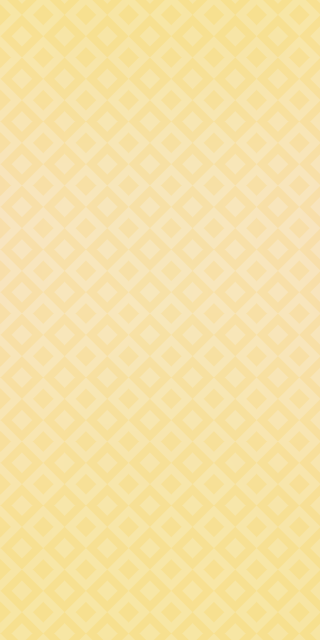
This pattern is drawn by a WebGL 2 fragment shader. Its source:

```glsl
#version 300 es
precision highp float;
// Pale yellow wallpaper of nested diamonds, alternately light on dark and dark on light.

uniform vec2 u_resolution;
out vec4 fragColor;

const float ROWS = 15.0;                    // repeats down the canvas
const vec2 PHASE = vec2(0.014, 0.652);      // centre of a light diamond, in repeats
const float INNER_RADIUS = 0.242;           // inner diamond; the outer one is 0.5
const float PALE_HEIGHT = 0.64;             // height of the creamiest band
const float MOTTLE_SCALE = 5.0;
const float MOTTLE_AMOUNT = 0.012;
const vec3 DARK_YELLOW = vec3(0.970, 0.878, 0.560);
const vec3 DARK_CREAM = vec3(0.970, 0.880, 0.655);
const vec3 LIGHT_YELLOW = vec3(0.970, 0.900, 0.640);
const vec3 LIGHT_CREAM = vec3(0.970, 0.903, 0.735);
const vec3 BLUSH = vec3(0.004, -0.008, 0.012); // peach tint at the sides

vec2 hashGradient(vec2 cell) {
    float h = fract(sin(dot(cell, vec2(127.1, 311.7))) * 43758.5);
    float angle = 6.28318 * h;
    return vec2(cos(angle), sin(angle));
}

float gradientNoise(vec2 p) {
    vec2 cell = floor(p);
    vec2 f = fract(p);
    vec2 u = f * f * f * (f * (f * 6.0 - 15.0) + 10.0);
    float a = dot(hashGradient(cell), f);
    float b = dot(hashGradient(cell + vec2(1, 0)), f - vec2(1, 0));
    float c = dot(hashGradient(cell + vec2(0, 1)), f - vec2(0, 1));
    float d = dot(hashGradient(cell + vec2(1, 1)), f - vec2(1, 1));
    return mix(mix(a, b, u.x), mix(c, d, u.x), u.y);
}

// 1 on light parts, 0 on dark parts; p is in repeats
float diamondMask(vec2 p, float blur) {
    vec2 q = abs(fract(p - PHASE + 0.5) - 0.5);
    float d = q.x + q.y;
    float lightDiamond = smoothstep(-blur, blur, 0.5 - d);
    float ring = smoothstep(-blur, blur, min(d, 1.0 - d) - INNER_RADIUS);
    return mix(1.0 - lightDiamond, lightDiamond, ring);
}

void main() {
    vec2 pos = gl_FragCoord.xy / u_resolution.y;
    float side = abs(gl_FragCoord.x / u_resolution.x * 2.0 - 1.0);

    // Vertical fade from yellow through cream and back
    float cream = smoothstep(0.0, PALE_HEIGHT, pos.y)
                * (1.0 - smoothstep(PALE_HEIGHT, 1.04, pos.y));

    // Diamond pattern
    float blur = ROWS / u_resolution.y;
    float light = diamondMask(pos * ROWS, blur);
    vec3 color = mix(mix(DARK_YELLOW, DARK_CREAM, cream),
                     mix(LIGHT_YELLOW, LIGHT_CREAM, cream), light);

    // Side tint and faint mottling
    color += BLUSH * cream * side * side;
    color += vec3(0.1, 0.3, 1.0) * MOTTLE_AMOUNT * gradientNoise(pos * MOTTLE_SCALE);

    fragColor = vec4(color, 1.0);
}
```
